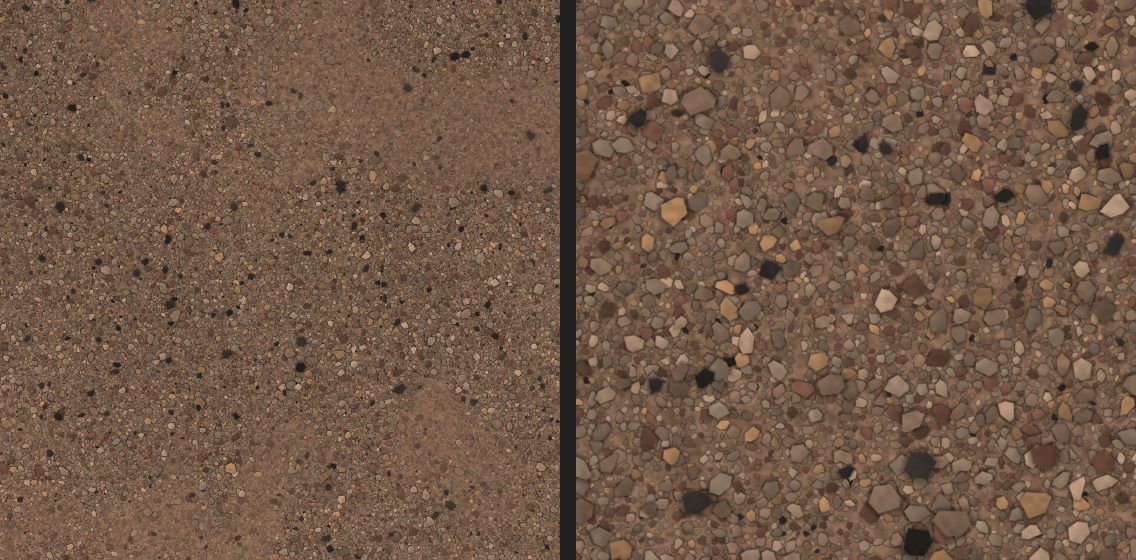
Left: the whole. Right: its middle third, enlarged.
Give the GLSL for this texture, as a Shadertoy shader.

```glsl
// Draws compacted gravelly soil: sandy grit, angular brown pebbles and scattered black stones.

const float TAU = 6.2832;

const vec3 SAND   = vec3(0.50, 0.385, 0.305);
const vec3 BROWN  = vec3(0.46, 0.365, 0.300);
const vec3 GREIGE = vec3(0.475, 0.40, 0.335);
const vec3 PALE   = vec3(0.58, 0.475, 0.390);
const vec3 RUSSET = vec3(0.40, 0.275, 0.225);
const vec3 OCHRE  = vec3(0.57, 0.43, 0.300);
const vec3 UMBER  = vec3(0.34, 0.25, 0.200);
const vec3 COAL   = vec3(0.16, 0.145, 0.135);

// Sine-free hash: three random values per cell and seed
vec3 hash3(vec2 cell, float seed) {
    vec3 q = fract((cell.xyx + seed * 17.13) * vec3(0.1031, 0.1030, 0.0973));
    q += dot(q, q.yxz + 33.33);
    return fract((q.xxy + q.yzz) * q.zyx);
}

float valueNoise(vec2 p, float seed) {
    vec2 i = floor(p), f = fract(p);
    f = f * f * (3.0 - 2.0 * f);
    float low  = mix(hash3(i, seed).x, hash3(i + vec2(1, 0), seed).x, f.x);
    float high = mix(hash3(i + vec2(0, 1), seed).x, hash3(i + vec2(1, 1), seed).x, f.x);
    return mix(low, high, f.y);
}

// Broad areas where sand buries the pebbles, 0 to 1
float sandPatch(vec2 uv) {
    float n = 0.65 * valueNoise(uv * 5.0, 3.0) + 0.35 * valueNoise(uv * 13.0, 4.0);
    return smoothstep(0.52, 0.80, n);
}

vec3 stoneColor(float pick, float brightness, float coalShare) {
    if (pick < coalShare) return COAL * mix(0.8, 1.35, brightness);
    float p = (pick - coalShare) / (1.0 - coalShare);
    vec3 c = p < 0.30 ? BROWN : p < 0.56 ? GREIGE : p < 0.72 ? PALE
           : p < 0.85 ? RUSSET : p < 0.94 ? OCHRE : UMBER;
    return c * mix(0.86, 1.24, brightness);
}

// Signed distance to an irregular convex polygon, randomly turned and flattened
float stoneDistance(vec2 p, vec2 cell, float seed, float radius) {
    vec3 shape = hash3(cell, seed + 5.0);
    float turn = shape.x * TAU, c = cos(turn), s = sin(turn);
    p = mat2(c, -s, s, c) * p;
    p.y *= mix(1.0, 1.6, shape.y);
    float d = -1.0;
    for (int i = 0; i < 6; i++) {
        vec3 side = hash3(cell, seed + 6.0 + float(i));
        float a = TAU * (float(i) + 0.6 * side.x) / 6.0;
        d = max(d, dot(p, vec2(cos(a), sin(a))) - radius * mix(0.7, 1.1, side.y));
    }
    return d;
}

// Paints one layer of stones, one candidate per grid cell, over the ground
vec3 addStones(vec3 ground, vec2 uv, float cells, float coverage,
               float size, float coalShare, float seed) {
    vec2 p = uv * cells, home = floor(p);
    float soft = max(0.0014, 1.0 / iResolution.y) * cells;
    float mottle = 0.6 * valueNoise(uv * 260.0, seed) + 0.4 * valueNoise(uv * 110.0, seed + 1.0);
    for (int y = -1; y <= 1; y++)
    for (int x = -1; x <= 1; x++) {
        vec2 cell = home + vec2(x, y);
        vec3 place = hash3(cell, seed);
        if (place.z > coverage * (1.0 - 0.65 * sandPatch(cell / cells))) continue;

        vec3 look = hash3(cell, seed + 2.0);
        vec2 q = p - cell - mix(vec2(0.2), vec2(0.8), place.xy);
        float radius = size * mix(0.6, 1.0, look.z);
        float d = stoneDistance(q, cell, seed, radius);

        // Contact shadow, then the softly lit stone face
        float shadow = 1.0 - smoothstep(0.0, 0.18, d);
        ground *= 1.0 - 0.30 * shadow;
        float light = 1.0 + 0.08 * dot(q / radius, vec2(-0.6, 0.8));
        vec3 face = stoneColor(look.x, look.y, coalShare) * light * mix(0.86, 1.14, mottle);
        ground = mix(ground, face, 1.0 - smoothstep(-0.5, 0.5, d / soft));
    }
    return ground;
}

void mainImage(out vec4 fragColor, in vec2 fragCoord) {
    vec2 uv = fragCoord / iResolution.y;

    // Sandy bed with fine speckle
    float speckle = 0.6 * valueNoise(uv * 330.0, 11.0) + 0.4 * valueNoise(uv * 150.0, 12.0);
    vec3 color = SAND * mix(0.72, 1.26, speckle);

    // Grit to pebbles, from fine to coarse: cells, coverage, size, coal share, seed
    color = addStones(color, uv, 205.0, 0.80, 0.52, 0.010, 21.0);
    color = addStones(color, uv, 118.0, 0.68, 0.50, 0.015, 41.0);
    color = addStones(color, uv,  70.0, 0.42, 0.50, 0.020, 61.0);
    color = addStones(color, uv,  40.0, 0.10, 0.42, 0.030, 81.0);

    // Scattered black stones
    color = addStones(color, uv, 72.0, 0.020, 0.46, 1.0, 101.0);
    color = addStones(color, uv, 34.0, 0.025, 0.34, 1.0, 121.0);

    // Dusty veil over sand patches and slow tonal drift
    color = mix(color, SAND * mix(0.85, 1.12, speckle), 0.30 * sandPatch(uv));
    color *= mix(0.95, 1.05, valueNoise(uv * 4.0, 9.0));
    fragColor = vec4(color, 1.0);
}
```
